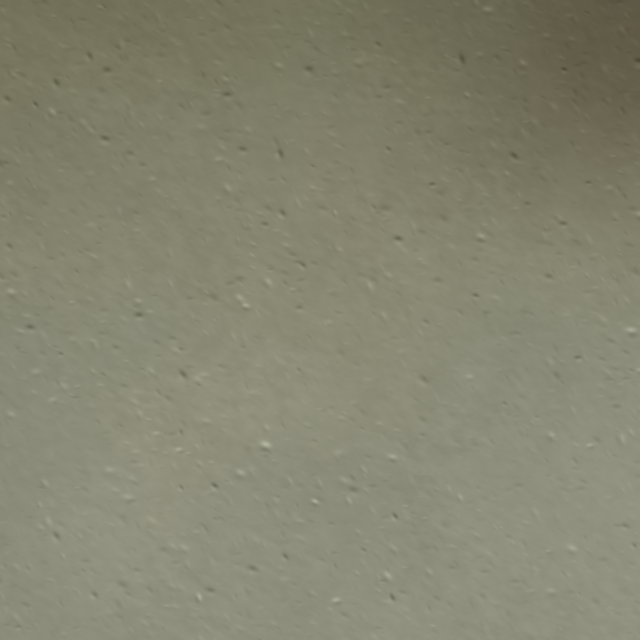
Reproduce this texture procedurally as a Shadertoy shader.

```glsl
const vec3 NEAR_COLOR = vec3(0.562, 0.566, 0.494);
const vec3 FAR_COLOR = vec3(0.452, 0.448, 0.356);
const vec3 CORNER_COLOR = vec3(0.365, 0.325, 0.245);
const vec3 WARM_TINT = vec3(0.012, -0.002, -0.012);
const float FALLOFF = 1.95;        // how late the surface darkens upward
const float MOTTLE_AMOUNT = 0.050;
const float GRAIN_AMOUNT = 0.046;
const float FINE_AMOUNT = 0.040;
const float BOLD_AMOUNT = 0.120;
const float FLECK_ANGLE = -0.50;   // flecks lean down to the right
const float ANGLE_SPREAD = 1.3;

float hash(vec2 p) {
    return fract(sin(dot(p, vec2(127.1, 311.7))) * 43758.5453);
}

vec2 hash2(vec2 p) {
    return vec2(hash(p), hash(p + 57.3));
}

float noise(vec2 p) {
    vec2 cell = floor(p);
    vec2 f = fract(p);
    f = f * f * (3.0 - 2.0 * f);
    float low = mix(hash(cell), hash(cell + vec2(1, 0)), f.x);
    float high = mix(hash(cell + vec2(0, 1)), hash(cell + vec2(1, 1)), f.x);
    return mix(low, high, f.y);
}

float fbm(vec2 p) {
    float sum = 0.0;
    float weight = 0.5;
    for (int i = 0; i < 4; i++) {
        sum += weight * (noise(p) - 0.5);
        p = mat2(0.8, 0.6, -0.6, 0.8) * p * 2.03 + 11.7;
        weight *= 0.5;
    }
    return sum;
}

vec2 rotate(vec2 p, float angle) {
    float c = cos(angle);
    float s = sin(angle);
    return vec2(c * p.x + s * p.y, c * p.y - s * p.x);
}

// Signed sum of soft elongated flecks: positive is light, negative is dark
float flecks(vec2 uv, float cells, float density, vec2 size, float seed) {
    vec2 p = uv * cells;
    vec2 home = floor(p);
    float sum = 0.0;
    for (int y = -1; y <= 1; y++) {
        for (int x = -1; x <= 1; x++) {
            vec2 cell = home + vec2(x, y);
            vec2 key = cell + seed;
            float present = step(hash(key + 3.1), density);
            float angle = FLECK_ANGLE + ANGLE_SPREAD * (hash(key + 8.7) - 0.5);
            vec2 offset = rotate(p - cell - hash2(key), angle) / cells;
            vec2 q = offset / (size * mix(0.6, 1.25, hash(key + 21.9)));
            float tone = hash(key + 33.4) < 0.5 ? -1.0 : 1.0;
            float strength = mix(0.25, 1.0, pow(hash(key + 45.2), 2.0));
            // A faint opposite rim gives each fleck some relief
            vec2 rim = q - vec2(0.3, -1.8);
            float body = exp(-dot(q, q)) - 0.4 * exp(-dot(rim, rim));
            sum += present * tone * strength * body;
        }
    }
    return sum;
}

void mainImage(out vec4 fragColor, in vec2 fragCoord) {
    vec2 uv = fragCoord / iResolution.xy;

    // Broad light falloff, with brown shade spreading from the right corner
    vec3 color = mix(NEAR_COLOR, FAR_COLOR, pow(uv.y, FALLOFF));
    float corner = smoothstep(0.65, 0.0, length((uv - 1.0) * vec2(1.0, 1.1)));
    color = mix(color, CORNER_COLOR, 0.75 * pow(corner, 1.8));

    // Cloudy brightness and gentle warm patches, stronger toward the top
    color += MOTTLE_AMOUNT * fbm(uv * 5.0 + 4.0);
    float warmth = fbm(uv * vec2(3.5, 3.0) + 19.0) * 1.8;
    color += WARM_TINT * warmth * mix(0.2, 1.4, uv.y);

    // Soft streaky grain, its strength varying from place to place
    vec2 along = rotate(uv, FLECK_ANGLE);
    float grain = fbm(along * vec2(55.0, 105.0));
    grain *= mix(0.6, 1.3, noise(uv * 9.0 + 30.0));
    color += GRAIN_AMOUNT * grain;

    // Fine faint flecks and sparse strong ones, gathered in loose clusters
    float cluster = mix(0.6, 1.4, noise(uv * 7.0 + 53.0));
    float fine = flecks(uv, 62.0, 0.48, vec2(0.0066, 0.0028), 5.0);
    float bold = flecks(uv, 29.0, 0.27, vec2(0.0070, 0.0038), 71.0);
    color += cluster * (FINE_AMOUNT * fine + BOLD_AMOUNT * bold);

    fragColor = vec4(clamp(color, 0.0, 1.0), 1.0);
}
```
